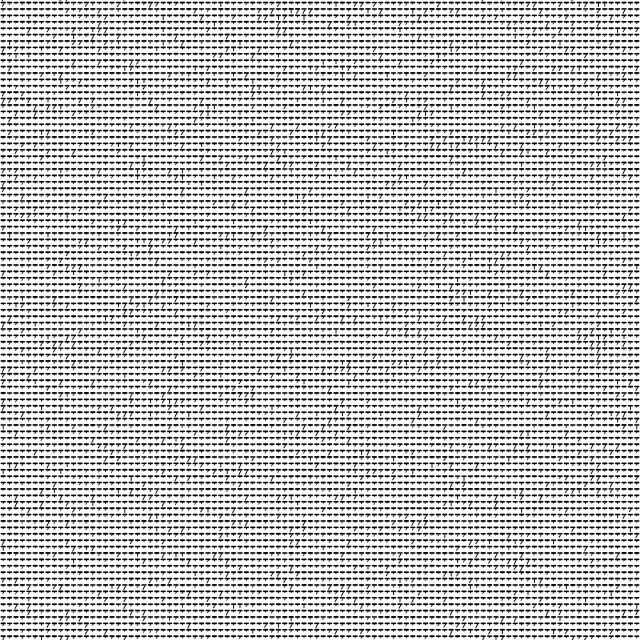
This pattern is drawn by a WebGL 2 fragment shader. Its source:

```glsl
#version 300 es
precision highp float;
// A 100 by 100 grid of small black marks on near-white paper.
// Each mark is a rounded bar with a tapered tail beneath it; a wrapped
// hash picks short wedges, slanted strokes or upright stems per cell.

uniform vec2 u_resolution;
out vec4 fragColor;

const float REPEATS = 100.0;
const float BAR_HEIGHT = 0.6;
const vec3 PAPER = vec3(0.985);
const vec3 INK = vec3(0.025);

float hash(vec2 p) {
    return fract(sin(dot(p, vec2(127.1, 311.7))) * 43758.5453);
}

// Distance to a stroke whose radius changes from one end to the other.
float taperedStroke(vec2 p, vec2 a, vec2 b, float radiusA, float radiusB) {
    vec2 ab = b - a;
    float along = clamp(dot(p - a, ab) / dot(ab, ab), 0.0, 1.0);
    return length(p - a - ab * along) - mix(radiusA, radiusB, along);
}

// Horizontal bar; its thickness varies slightly between cells.
float barShape(vec2 p, float variation) {
    float radius = mix(0.115, 0.15, variation);
    vec2 middle = vec2(0.5, BAR_HEIGHT);
    vec2 reach = vec2(0.40 - radius, 0.0);
    return taperedStroke(p, middle - reach, middle + reach, radius, radius);
}

// Tail under the bar: mostly a small wedge, sometimes a longer stroke.
float tailShape(vec2 p, float kind, float variation) {
    float root = BAR_HEIGHT - 0.08;
    if (kind < 0.09) {
        float foot = mix(0.08, -0.14, variation);
        return taperedStroke(p, vec2(0.67, root), vec2(0.36, foot), 0.08, 0.07);
    }
    if (kind < 0.12) {
        float foot = mix(0.15, -0.05, variation);
        return taperedStroke(p, vec2(0.5, root), vec2(0.5, foot), 0.08, 0.07);
    }
    if (kind < 0.34) {
        float foot = mix(0.30, 0.18, variation);
        return taperedStroke(p, vec2(0.60, root), vec2(0.42, foot), 0.08, 0.05);
    }
    float foot = mix(0.37, 0.29, variation);
    return taperedStroke(p, vec2(0.51, root), vec2(0.48, foot), 0.13, 0.03);
}

float coverage(float distanceToEdge, float pixel) {
    return clamp(0.5 - distanceToEdge / pixel, 0.0, 1.0);
}

void main() {
    vec2 grid = gl_FragCoord.xy / u_resolution * REPEATS;
    float pixel = REPEATS / min(u_resolution.x, u_resolution.y);
    vec2 cell = floor(grid);
    vec2 local = fract(grid);

    // Include the row above, whose long tails hang into this one.
    float edge = 1.0;
    for (int row = 0; row < 2; row++) {
        vec2 offset = vec2(0.0, float(row));
        vec2 id = mod(cell + offset, REPEATS);
        vec2 p = local - offset;
        float kind = hash(id);
        float variation = hash(id + 37.0);
        edge = min(edge, barShape(p, hash(id + 71.0)));
        edge = min(edge, tailShape(p, kind, variation));
    }

    fragColor = vec4(mix(PAPER, INK, coverage(edge, pixel)), 1.0);
}
```
